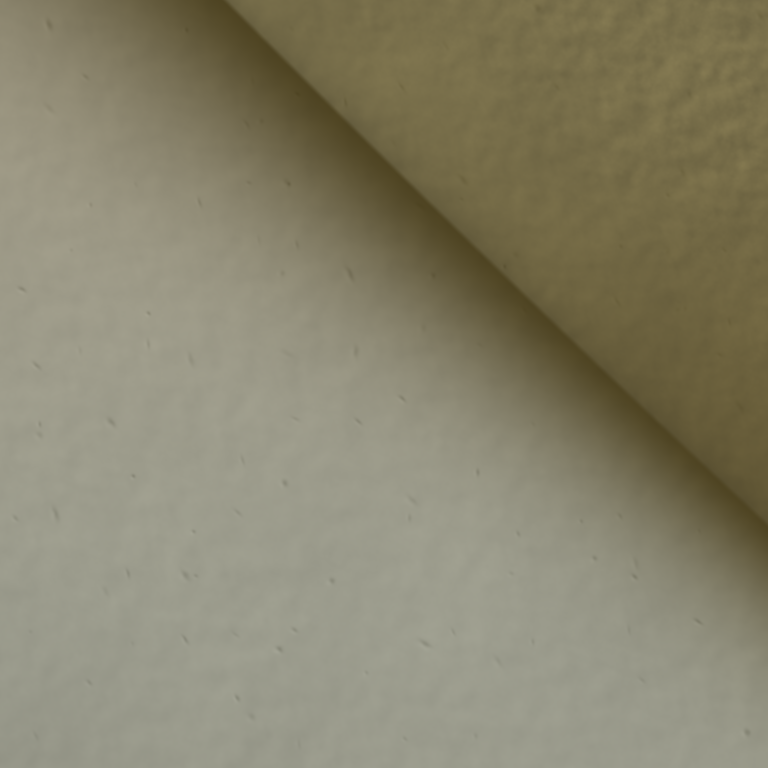
Write a Shadertoy shader that draws this texture.

```glsl
const vec3 WALL_COOL = vec3(0.612, 0.614, 0.556);
const vec3 WALL_WARM = vec3(0.628, 0.608, 0.530);
const vec3 SHADOW = vec3(0.305, 0.263, 0.130);
const vec3 FOLD_LIT = vec3(0.472, 0.434, 0.292);
const vec3 FOLD_DIM = vec3(0.405, 0.362, 0.222);
const vec2 EDGE_START = vec2(0.293, 1.0);
const vec2 EDGE_NORMAL = vec2(0.695, 0.719);
const float EDGE_SAG = 0.005;
const float EDGE_SOFTNESS = 0.004;
const float SHADOW_NARROW = 0.098;
const float SHADOW_WIDE = 0.160;
const float SHADOW_POWER = 1.3;
const float PIT_CELLS = 10.0;
const float PIT_CHANCE = 0.38;
const float PIT_DEPTH = 0.085;
const float WALL_GRAIN = 0.014;
const float FOLD_GRAIN = 0.045;

float hash(vec2 p) {
    vec3 q = fract(p.xyx * vec3(0.1031, 0.1030, 0.0973));
    q += dot(q, q.yzx + 33.33);
    return fract((q.x + q.y) * q.z);
}

float valueNoise(vec2 p) {
    vec2 cell = floor(p), f = fract(p);
    f = f * f * (3.0 - 2.0 * f);
    float low = mix(hash(cell), hash(cell + vec2(1, 0)), f.x);
    float high = mix(hash(cell + vec2(0, 1)), hash(cell + vec2(1, 1)), f.x);
    return mix(low, high, f.y);
}

float fbm(vec2 p) {
    float sum = 0.0, weight = 0.5;
    for (int i = 0; i < 4; i++) {
        sum += weight * valueNoise(p);
        p = mat2(1.6, 1.2, -1.2, 1.6) * p + 7.3;
        weight *= 0.5;
    }
    return sum;
}

// Relief lit from the upper left
float relief(vec2 p, float frequency) {
    vec2 q = p * frequency;
    return fbm(q + vec2(0.22, -0.22)) - fbm(q - vec2(0.22, -0.22));
}

// Scattered slanted pits, each with a faint bright rim
float pits(vec2 p) {
    float tone = 0.0;
    for (int layer = 0; layer < 2; layer++) {
        float offset = float(layer) * 17.0;
        vec2 grid = p * (PIT_CELLS + 4.0 * float(layer)) + offset;
        vec2 cell = floor(grid);
        float present = step(hash(cell + 3.7), PIT_CHANCE);
        vec2 center = 0.25 + 0.5 * vec2(hash(cell + 11.1), hash(cell + 29.4));
        float angle = mix(-1.5, -0.5, hash(cell + 41.0));
        vec2 axis = vec2(cos(angle), sin(angle));
        vec2 local = fract(grid) - center;
        vec2 q = vec2(dot(local, axis), dot(local, vec2(-axis.y, axis.x)));
        q.y += 0.02 * (valueNoise(p * 130.0) - 0.5);
        vec2 size = vec2(mix(0.035, 0.10, hash(cell + 53.0)), 0.033);
        vec2 hole = q / size;
        vec2 rim = (q + vec2(0.0, 0.05)) / size;
        float strength = present * mix(0.25, 1.0, hash(cell + 67.0));
        tone += strength * (0.3 * exp(-dot(rim, rim)) - exp(-dot(hole, hole)));
    }
    return tone;
}

void mainImage(out vec4 fragColor, in vec2 fragCoord) {
    vec2 p = fragCoord / iResolution.xy;

    // Signed distance from the diagonal fold edge, positive at upper right
    float along = clamp((p.x - EDGE_START.x) / (1.0 - EDGE_START.x), 0.0, 1.0);
    float d = dot(p - EDGE_START, EDGE_NORMAL);
    d += EDGE_SAG * 4.0 * along * (1.0 - along);

    // Pale wall with a broad shadow under the fold
    float height = smoothstep(0.1, 1.0, p.y);
    vec3 wall = mix(WALL_COOL, WALL_WARM, height);
    wall *= 1.0 + 0.05 * (fbm(p * 5.0) - 0.5);
    wall *= 1.0 - 0.025 * smoothstep(0.6, 0.0, p.x + p.y);
    float width = mix(SHADOW_NARROW, SHADOW_WIDE, smoothstep(0.2, 1.0, p.y));
    float shade = exp(-pow(max(-d, 0.0) / width, SHADOW_POWER));
    wall = mix(wall, SHADOW, shade);
    wall *= 1.0 + WALL_GRAIN * 4.0 * relief(p, 38.0);
    wall += PIT_DEPTH * pits(p) * (1.0 - 0.75 * shade);

    // Olive fold, darker toward the lower right and at its rim
    float lit = smoothstep(0.3, 0.95, p.y - 0.12 * p.x + 0.1);
    vec3 fold = mix(FOLD_DIM, FOLD_LIT, lit);
    fold *= 1.0 - 0.14 * exp(-max(d, 0.0) / 0.025);
    fold *= 1.0 + 0.09 * (fbm(p * vec2(7.0, 10.0) + 4.0) - 0.5);
    float roughness = FOLD_GRAIN * mix(1.0, 2.4, smoothstep(0.05, 0.4, d));
    fold *= 1.0 + roughness * 2.0 * relief(p, 45.0);
    fold += 0.4 * PIT_DEPTH * pits(p + 0.37);

    float foldMask = smoothstep(-EDGE_SOFTNESS, EDGE_SOFTNESS, d);
    fragColor = vec4(mix(wall, fold, foldMask), 1.0);
}
```
